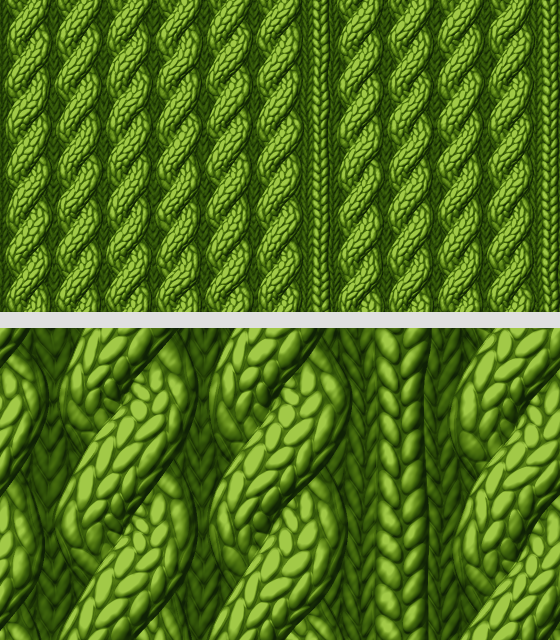
Top: the whole. Bottom: its middle third, enlarged.
Give the GLSL for this texture, as a Shadertoy shader.

```glsl
const float PI = 3.14159265;
const float SPAN = 11.18;      // canvas width, in cable spacings
const float TWIST = 0.866;     // height of one cable crossing
const float SWAY = 0.225;      // sideways swing of a strand
const float RADIUS = 0.24;     // half width of a strand

float hash(float n) { return fract(sin(n * 91.17) * 4375.5); }

vec2 gradientAt(vec2 cell) {
    float angle = 2.0 * PI * hash(dot(cell, vec2(1.37, 7.91)));
    return vec2(cos(angle), sin(angle));
}

float gradientNoise(vec2 p) {
    vec2 i = floor(p), f = fract(p), e = vec2(1.0, 0.0);
    vec2 u = f * f * f * (f * (f * 6.0 - 15.0) + 10.0);
    float low = mix(dot(gradientAt(i), f), dot(gradientAt(i + e), f - e), u.x);
    float high = mix(dot(gradientAt(i + e.yx), f - e.yx), dot(gradientAt(i + 1.0), f - 1.0), u.x);
    return mix(low, high, u.y);
}

// Rounded loops in columns that lean alternately left and right
float stitch(vec2 uv, float lean) {
    float column = floor(uv.x);
    float side = mod(column, 2.0) * 2.0 - 1.0;
    float x = fract(uv.x) - 0.5;
    float y = fract(uv.y + lean * side * x + 0.25 * side) - 0.5;
    return sqrt(max(0.0, 1.0 - 3.7 * (x * x + y * y)));
}

// Surfaces are vec2(height, yarn roundness)
vec2 upper(vec2 a, vec2 b) { return a.x > b.x ? a : b; }

vec2 strand(vec2 p, float phase, float id) {
    float rate = PI / TWIST;
    float theta = p.y * rate + phase;
    float slope = SWAY * rate * cos(theta);
    float offset = p.x - SWAY * sin(theta);
    float footY = p.y + slope * offset / (1.0 + slope * slope);
    theta = footY * rate + phase;
    float d = sign(offset) * length(p - vec2(SWAY * sin(theta), footY)) / RADIUS;
    if (abs(d) > 1.0) return vec2(-1.0, 0.0);
    float drift = 0.25 * gradientNoise(p * 3.0 + id * 5.3);
    float yarn = stitch(vec2(d * 1.9 + 0.5 + drift, footY * 5.6 + phase + drift), 0.5);
    float body = RADIUS * sqrt(1.0 - d * d);
    return vec2(body + 0.15 * cos(theta) + 0.045 * yarn, yarn);
}

vec2 cable(vec2 p, float id) {
    p.y -= 0.61 + 0.16 * (hash(id + 3.0) - 0.5);
    return upper(strand(p, 0.0, id), strand(p, PI, id));
}

vec2 ground(vec2 p) {
    float yarn = stitch(vec2(abs(p.x) / 0.13, p.y / 0.17), 1.1);
    return vec2(0.07 * yarn - 0.16, yarn);
}

vec2 rib(vec2 p) {
    float d = p.x / 0.17;
    if (abs(d) > 1.0) return vec2(-1.0, 0.0);
    float yarn = stitch(vec2(d, p.y / 0.19), 0.6);
    return vec2(0.15 * sqrt(1.0 - d * d) + 0.08 * yarn, yarn);
}

// Offset from the nearest cable of a group, and its index
vec2 nearestCable(float x, float first, float count) {
    float i = clamp(floor(x - first + 0.5), 0.0, count - 1.0);
    return vec2(x - first - i, i);
}

vec2 knit(vec2 p) {
    p += 0.06 * vec2(gradientNoise(p * 1.9), gradientNoise(p * 1.9 + 37.0));
    vec2 near = nearestCable(p.x, 0.58, 6.0);
    vec2 right = nearestCable(p.x, 7.205, 4.0) + vec2(0.0, 6.0);
    if (abs(right.x) < abs(near.x)) near = right;
    float ribX = p.x - (p.x < 8.7 ? 6.405 : 10.99);
    vec2 base = ground(vec2(abs(ribX) < 0.5 ? ribX : near.x, p.y));
    base.x += 0.1 * (1.0 - smoothstep(0.2, 0.5, abs(ribX)));
    return upper(upper(base, rib(vec2(ribX, p.y))), cable(vec2(near.x, p.y), near.y));
}

// Tone from 0 (deep gap) to 1 (lit wool)
float shade(vec2 p) {
    vec2 e = vec2(0.016, 0.0);
    vec2 here = knit(p);
    vec2 rise = vec2(knit(p + e).x, knit(p + e.yx).x) - here.x;
    vec3 normal = normalize(vec3(-rise / e.x * 0.6, 1.0));
    float light = max(0.0, dot(normal, normalize(vec3(-0.35, 0.5, 0.8))));
    float open = mix(0.38, 1.22, smoothstep(-0.2, 0.4, here.x));
    float fibre = gradientNoise(vec2(p.x * 24.0 - p.y * 18.0, (p.x + p.y) * 6.0))
                + 0.7 * gradientNoise(p * 19.0);
    return light * open * mix(0.52, 1.14, here.y) + 0.03 + 0.18 * fibre;
}

vec3 wool(float tone) {
    vec3 greens[6] = vec3[6](
        vec3(0.06, 0.13, 0.02), vec3(0.14, 0.25, 0.02), vec3(0.21, 0.35, 0.04),
        vec3(0.30, 0.45, 0.06), vec3(0.43, 0.59, 0.13), vec3(0.63, 0.79, 0.28));
    float t = clamp(tone, 0.0, 1.0) * 5.0;
    int i = min(int(t), 4);
    return mix(greens[i], greens[i + 1], t - float(i));
}

void mainImage(out vec4 fragColor, in vec2 fragCoord) {
    vec3 color = vec3(0.0);
    // Four samples per pixel smooth the edges
    for (int i = 0; i < 4; i++) {
        vec2 jitter = vec2(i % 2, i / 2) * 0.5 - 0.25;
        color += wool(shade((fragCoord + jitter) / iResolution.x * SPAN));
    }
    fragColor = vec4(color / 4.0, 1.0);
}
```
